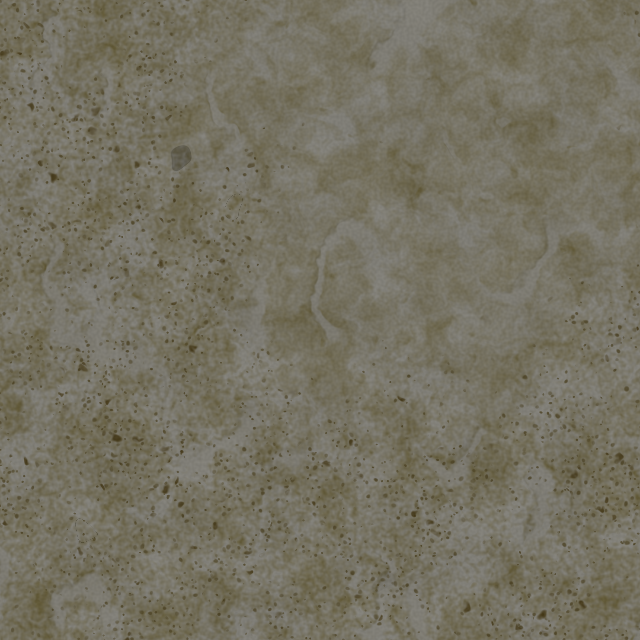
Reproduce this texture procedurally as a Shadertoy shader.

```glsl
vec2 hash2(vec2 p) {
    vec3 q = fract(p.xyx * vec3(0.1031, 0.1030, 0.0973));
    q += dot(q, q.yzx + 33.33);
    return fract((q.xx + q.yz) * q.zy);
}

float cornerSlope(vec2 cell, vec2 offset) {
    float angle = 6.2832 * hash2(cell).x;
    return dot(vec2(cos(angle), sin(angle)), offset);
}

float gradientNoise(vec2 p) {
    vec2 cell = floor(p), f = fract(p);
    vec2 u = f * f * f * (f * (f * 6.0 - 15.0) + 10.0);
    vec2 e = vec2(1.0, 0.0);
    return mix(mix(cornerSlope(cell, f), cornerSlope(cell + e.xy, f - e.xy), u.x),
               mix(cornerSlope(cell + e.yx, f - e.yx), cornerSlope(cell + e.xx, f - e.xx), u.x), u.y);
}

float fbm(vec2 p) {
    float sum = 0.0, amplitude = 1.0;
    for (int i = 0; i < 5; i++) {
        sum += amplitude * gradientNoise(p);
        p = mat2(1.6, 1.2, -1.2, 1.6) * p + 17.3;
        amplitude *= 0.7;
    }
    return sum;
}

// Scattered round grains of random size and strength, one per cell at most
float grains(vec2 p, float density, float radius, float softness) {
    float cover = 0.0;
    for (int j = -1; j <= 1; j++)
    for (int i = -1; i <= 1; i++) {
        vec2 id = floor(p) + vec2(i, j);
        vec2 traits = hash2(id + 71.0);
        float r = radius * mix(0.45, 1.0, traits.x * traits.x);
        float d = length(p - id - hash2(id));
        float present = smoothstep(traits.y, traits.y + 0.1, density);
        float strength = 0.4 + 0.6 * hash2(id + 139.0).x;
        cover = max(cover, present * strength * (1.0 - smoothstep(r * (1.0 - softness), r * (1.0 + softness), d)));
    }
    return cover;
}

// Pale wandering cracks, broken up by a coarse mask
float cracks(vec2 p) {
    float ridge = abs(gradientNoise(p * vec2(6.0, 3.5) + 8.0));
    float mask = smoothstep(0.05, 0.2, gradientNoise(p * 5.5 + 31.0));
    return mask * (1.0 - smoothstep(0.02, 0.06, ridge));
}

void mainImage(out vec4 fragColor, in vec2 fragCoord) {
    vec2 uv = fragCoord / iResolution.xy;
    vec2 warp = vec2(gradientNoise(uv * 22.0), gradientNoise(uv * 22.0 + 50.0));
    vec2 fineWarp = vec2(gradientNoise(uv * 75.0), gradientNoise(uv * 75.0 + 50.0));
    vec2 rough = uv + 0.024 * warp + 0.009 * fineWarp;

    // Crisp, speckled ground to the left and below; hazy at upper right
    float crisp = smoothstep(0.25, 0.5, length(uv - vec2(0.72, 0.76)) + 0.22 * gradientNoise(uv * 5.0 + 3.0));
    float cluster = smoothstep(-0.35, 0.4, fbm(uv * 7.0 + 90.0));

    // Brown stain over pale ground
    float stain = 0.37 + 0.7 * fbm(uv * 9.0 + 0.3 * warp);
    stain += 0.45 * gradientNoise(rough * 38.0 + 12.0);
    stain += mix(0.35, 0.85, crisp) * gradientNoise(uv * 120.0 + 0.5 * fineWarp);
    stain += 0.6 * grains(rough * 17.0, 0.35, 0.3, 0.8);
    stain += 0.6 * grains(rough * 34.0 + 25.0, 0.22, 0.3, 0.75);
    vec3 color = mix(vec3(0.495, 0.486, 0.449), vec3(0.42, 0.395, 0.295), clamp(stain, -0.15, 1.5));

    // Pale cracks and lost patches with a faint shaded rim
    float crack = cracks(rough);
    float rim = cracks(rough + vec2(0.004, -0.003));
    float patches = grains(rough * 11.0 + 40.0, 0.16, 0.24, 0.3);
    color = mix(color, vec3(0.5, 0.492, 0.463), 0.85 * max(crack, patches));
    color -= 0.035 * max(rim - crack, 0.0);

    // Thin translucent bubble outlines
    float bubble = grains(uv * 6.0 + 0.15 * warp + 20.0, 0.1, 0.14, 0.12);
    color -= 0.1 * smoothstep(0.0, 0.2, bubble) * (1.0 - smoothstep(0.2, 0.4, bubble));

    // Dark specks in two sizes
    float fine = grains((uv + 0.003 * fineWarp) * 112.0, crisp * (0.1 + 0.45 * cluster), 0.36, 0.5);
    float coarse = grains((uv + 0.008 * fineWarp) * 46.0 + 60.0, 0.04 + 0.2 * crisp * cluster, 0.27, 0.5);
    color = mix(color, vec3(0.29, 0.25, 0.13), 0.8 * fine);
    color = mix(color, vec3(0.25, 0.2, 0.07), 0.85 * coarse);

    // Broad tone shifts and fine grain
    color += 0.022 * gradientNoise(uv * 13.0 + 70.0);
    color += 0.035 * gradientNoise(uv * 200.0 + 5.0);
    fragColor = vec4(color, 1.0);
}
```
